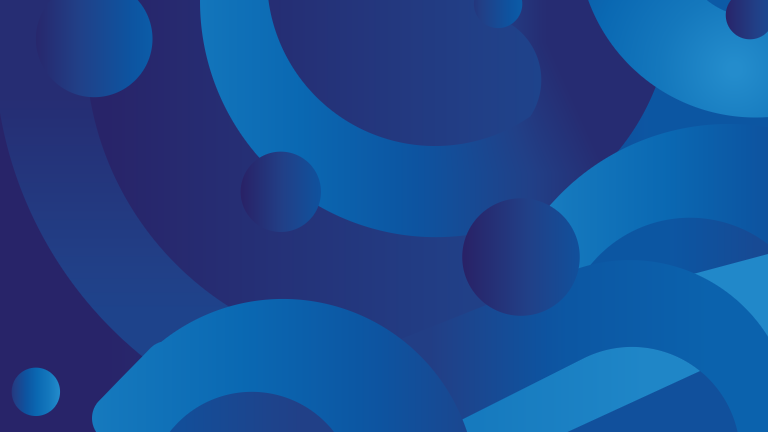
Reproduce this background procedurally as a Shadertoy shader.

```glsl
const vec3 SHADES[6] = vec3[6](
    vec3(0.16, 0.13, 0.40), vec3(0.13, 0.25, 0.53), vec3(0.05, 0.33, 0.63),
    vec3(0.04, 0.41, 0.70), vec3(0.08, 0.47, 0.74), vec3(0.14, 0.55, 0.80));

// Circles: centre x, centre y, radius, in canvas heights
const vec3 LEFT_OUTER   = vec3(0.913, 0.894, 0.926);
const vec3 LEFT_INNER   = vec3(0.913, 0.894, 0.715);
const vec3 BOWL_OUTER   = vec3(1.009, 0.997, 0.546);
const vec3 BOWL_INNER   = vec3(1.007, 1.051, 0.389);
const vec3 BOWL_CORNER  = vec3(1.100, 0.815, 0.153);
const vec3 CORNER_OUTER = vec3(1.749, 1.140, 0.412);
const vec3 CORNER_INNER = vec3(1.749, 1.140, 0.180);
const vec3 RIGHT_OUTER  = vec3(1.687, 0.164, 0.549);
const vec3 RIGHT_INNER  = vec3(1.597, 0.199, 0.297);
const vec3 HUMP_OUTER   = vec3(1.458, 0.021, 0.377);
const vec3 HUMP_INNER   = vec3(1.463, -0.053, 0.250);
const vec3 FRONT_OUTER  = vec3(0.655, -0.141, 0.449);
const vec3 FRONT_INNER  = vec3(0.583, -0.148, 0.241);

const float HUMP_OUTER_SLOPE = 0.40;
const float HUMP_INNER_SLOPE = 0.504;
const vec2 FRONT_FOOT = vec2(0.271, 0.032);
const vec2 FRONT_SHOULDER = vec2(0.389, 0.153);
const float FRONT_ROUNDING = 0.058;
const vec3 RIGHT_FACET = vec3(1.613, 0.368, 0.267); // point and slope
const vec3 STRIP_EDGE  = vec3(1.620, 0.141, 0.460);
const vec2 CORNER_GLOW = vec2(1.70, 0.84);

const int BALL_COUNT = 6;
const vec3 BALLS[BALL_COUNT] = vec3[BALL_COUNT](
    vec3(0.218, 0.910, 0.135), vec3(0.650, 0.556, 0.093),
    vec3(1.206, 0.405, 0.136), vec3(1.153, 0.991, 0.056),
    vec3(1.736, 0.965, 0.056), vec3(0.083, 0.093, 0.056));
const vec2 BALL_TONES[BALL_COUNT] = vec2[BALL_COUNT](
    vec2(0.2, 2.4), vec2(0.0, 1.9), vec2(0.0, 1.8),
    vec2(0.7, 2.4), vec2(0.1, 1.5), vec2(0.7, 5.0));

float ramp(float a, float b, float x) { return clamp((x - a) / (b - a), 0.0, 1.0); }

// Tone 0 is indigo, tone 5 is cyan
vec3 shade(float tone) {
    vec3 col = SHADES[0];
    for (int i = 1; i < 6; i++)
        col = mix(col, SHADES[i], clamp(tone - float(i - 1), 0.0, 1.0));
    return col;
}

float circle(vec2 p, vec3 c) { return length(p - c.xy) - c.z; }

// Negative below a line through edge.xy with slope edge.z
float below(vec2 p, vec3 edge) {
    return dot(p - edge.xy, normalize(vec2(-edge.z, 1.0)));
}

// Circle that runs on to the left along its tangent
float hump(vec2 p, vec3 c, float slope) {
    vec2 q = p - c.xy, n = normalize(vec2(-slope, 1.0));
    float along = dot(q, vec2(n.y, -n.x));
    return (along < 0.0 ? dot(q, n) : length(q)) - c.z;
}

float capsule(vec2 p, vec2 a, vec2 b, float r) {
    vec2 q = p - a, d = b - a;
    return length(q - d * clamp(dot(q, d) / dot(d, d), 0.0, 1.0)) - r;
}

void paint(inout vec3 col, float dist, float tone) {
    float cover = clamp(0.5 - dist * iResolution.y, 0.0, 1.0);
    col = mix(col, shade(tone), cover);
}

void mainImage(out vec4 fragColor, in vec2 fragCoord) {
    vec2 p = fragCoord / iResolution.y;
    vec3 col = shade(0.1 + 0.9 * ramp(0.25, 1.08, p.x) + 1.1 * ramp(1.2, 1.5, p.x));

    // Dim band on the left
    float band = max(circle(p, LEFT_OUTER), -circle(p, LEFT_INNER));
    paint(col, max(band, p.x - 0.9), 0.4 + 0.75 * ramp(0.77, 0.28, p.y));

    // Bowl at the top
    float fade = 0.5 * ramp(0.6, 0.9, p.y) * ramp(1.0, 1.25, p.x);
    paint(col, circle(p, BOWL_OUTER), max(3.7 - 3.7 * (p.x - 0.5) - fade, 0.35));
    float bowl = max(circle(p, BOWL_INNER), min(p.x - 1.134, circle(p, BOWL_CORNER)));
    paint(col, bowl, mix(0.4, 1.15, ramp(0.62, 1.25, p.x)));

    // Glowing ring in the top right corner
    paint(col, circle(p, CORNER_OUTER), 5.1 - 6.5 * distance(p, CORNER_GLOW));
    paint(col, circle(p, CORNER_INNER), 2.3);

    // Arch on the right with its light facet
    paint(col, circle(p, RIGHT_OUTER), 4.1 - 4.5 * (p.x - 1.296));
    paint(col, circle(p, RIGHT_INNER), 2.1 - 0.6 * ramp(1.55, 1.75, p.x));
    paint(col, below(p, RIGHT_FACET), 4.8);

    // Lower right hump with its light strip
    float humpTone = 0.95 + 1.15 * ramp(1.0, 1.3, p.x) + 0.6 * ramp(1.3, 1.65, p.x);
    paint(col, hump(p, HUMP_OUTER, HUMP_OUTER_SLOPE), humpTone);
    float hollow = hump(p, HUMP_INNER, HUMP_INNER_SLOPE);
    paint(col, hollow, 1.8);
    paint(col, max(hollow, -below(p, STRIP_EDGE)), 4.1 + 0.6 * ramp(1.1, 1.5, p.x));

    // Front arch
    float foot = capsule(p, FRONT_FOOT, FRONT_SHOULDER, FRONT_ROUNDING);
    paint(col, min(circle(p, FRONT_OUTER), foot), 3.9 - 3.2 * (p.x - 0.28));
    paint(col, circle(p, FRONT_INNER), mix(1.7, 1.0, ramp(0.42, 0.7, p.x)));

    // Balls, each shaded from left to right
    for (int i = 0; i < BALL_COUNT; i++) {
        vec3 b = BALLS[i];
        float across = ramp(b.x - b.z, b.x + b.z, p.x);
        paint(col, circle(p, b), mix(BALL_TONES[i].x, BALL_TONES[i].y, across));
    }
    fragColor = vec4(col, 1.0);
}
```
